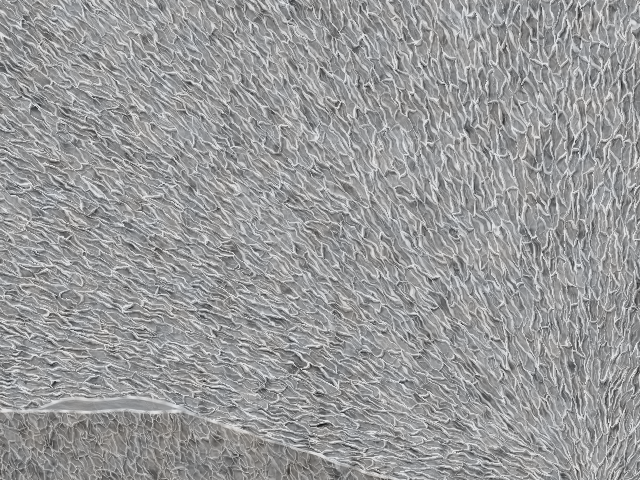
Write a Shadertoy shader that draws this texture.

```glsl
#define FOCUS vec2(1.25, -0.06)
#define LIGHT vec2(-0.55, 0.84)
#define COARSE_CELLS 34.0
#define FINE_CELLS 62.0
#define STRETCH 2.2
#define RIDGE_WIDTH 0.0021
#define GROOVE_WIDTH 0.0062
#define STONE 0.565
#define RIDGE_TONE 0.89
#define GROOVE_DEPTH 0.23

vec2 hash2(vec2 p) {
    vec3 q = fract(p.xyx * vec3(0.1031, 0.1030, 0.0973));
    q += dot(q, q.yzx + 33.33);
    return fract((q.xx + q.yz) * q.zy);
}

float gradientAt(vec2 id, vec2 offset) {
    return dot(hash2(id) * 2.0 - 1.0, offset);
}

float gradientNoise(vec2 p) {
    vec2 i = floor(p), f = p - i;
    vec2 u = f * f * f * (f * (f * 6.0 - 15.0) + 10.0);
    vec2 e = vec2(1.0, 0.0);
    float low = mix(gradientAt(i, f), gradientAt(i + e, f - e), u.x);
    float high = mix(gradientAt(i + e.yx, f - e.yx), gradientAt(i + 1.0, f - 1.0), u.x);
    return 1.4 * mix(low, high, u.y);
}

// Voronoi cells stretched along the fibre: edge distance, lit side, cell value
vec3 fibreCells(vec2 p, vec2 along, float stretch, float cells) {
    p *= cells;
    vec2 across = vec2(-along.y, along.x);
    vec2 base = floor(p), nearest = vec2(0.0), second = vec2(0.0), owner = base;
    float d1 = 1e3, d2 = 1e3;
    for (int j = -3; j <= 3; j++) {
        for (int i = -3; i <= 3; i++) {
            vec2 id = base + vec2(i, j);
            vec2 d = id + hash2(id + cells) - p;
            d = vec2(dot(d, along) / stretch, dot(d, across) * stretch);
            float dist = dot(d, d);
            if (dist < d1) {
                d2 = d1; second = nearest;
                d1 = dist; nearest = d; owner = id;
            } else if (dist < d2) {
                d2 = dist; second = d;
            }
        }
    }
    vec2 n = (second - nearest) * vec2(1.0 / stretch, stretch);
    float slope = max(length(n), 1e-3);
    vec2 normal = (along * n.x + across * n.y) / slope;
    return vec3(0.5 * (d2 - d1) / (slope * cells), dot(normal, LIGHT), hash2(owner + 7.3).x);
}

// Adds bright ridges with a dark groove on their shaded side
float carve(float tone, vec3 cell, float width, float strength, float pixel) {
    float groove = 1.0 - smoothstep(width, width + GROOVE_WIDTH, cell.x);
    tone -= GROOVE_DEPTH * strength * groove * smoothstep(-0.5, 0.8, cell.y);
    float ridge = 1.0 - smoothstep(width - 0.7 * pixel, width + 0.7 * pixel, cell.x);
    float lit = mix(1.0, 0.65, smoothstep(-0.4, 0.4, cell.y));
    return mix(tone, RIDGE_TONE, clamp(ridge * strength * lit, 0.0, 1.0));
}

void mainImage(out vec4 fragColor, in vec2 fragCoord) {
    vec2 p = fragCoord / iResolution.y;
    float pixel = 1.0 / iResolution.y;

    // Regions: open cells at upper right, a darker ledge at lower left
    float open = smoothstep(0.5, 1.1, p.x) * smoothstep(0.25, 0.75, p.y);
    float rim = 0.143 - 0.33 * max(p.x - 0.38, 0.0) + 0.008 * gradientNoise(p * 14.0);
    float ledge = 1.0 - smoothstep(rim - pixel, rim + pixel, p.y);

    // Fibres fan out from the focus and wander a little
    vec2 ray = mix(FOCUS - p, vec2(0.5, -0.85), ledge);
    float angle = atan(ray.y, ray.x);
    angle += mix(0.22, 0.4, open) * gradientNoise(p * 8.0) + 0.2 * gradientNoise(p * 23.0 + 5.0);
    vec2 along = vec2(cos(angle), sin(angle));
    float stretch = mix(mix(STRETCH, 1.9, open), 1.55, ledge);
    vec2 warped = p + 0.006 * vec2(gradientNoise(p * 40.0), gradientNoise(p * 40.0 + 19.0));
    warped += 0.0022 * vec2(gradientNoise(p * 105.0), gradientNoise(p * 105.0 + 31.0));

    vec3 coarse = fibreCells(warped, along, stretch, COARSE_CELLS);
    vec3 fine = fibreCells(warped + 0.37, along, stretch, FINE_CELLS);

    // Stone faces with mottling and fine grain
    float tone = STONE + 0.09 * (coarse.z - 0.5) + 0.05 * (fine.z - 0.5);
    tone += 0.05 * gradientNoise(p * 7.0) + 0.07 * gradientNoise(p * 85.0) + 0.06 * gradientNoise(p * 170.0);
    tone -= 0.14 * smoothstep(0.15, 0.55, gradientNoise(p * 32.0 + 11.0));
    tone -= 0.06 * ledge;

    // Two scales of ridges, broken up by noise
    float patchy = gradientNoise(p * 27.0 + 3.0);
    float fineStrength = clamp(0.48 + 0.6 * patchy, 0.1, 0.8) * mix(1.0, 0.6, open);
    tone = carve(tone, fine, RIDGE_WIDTH * 0.5, fineStrength, pixel);
    float broken = gradientNoise(p * 48.0 + 9.0);
    float width = RIDGE_WIDTH * (1.0 + 0.7 * broken + 0.3 * open);
    float strength = clamp(0.8 + 0.6 * broken, 0.2, 1.0) * mix(1.0, 0.55, ledge);
    tone = carve(tone, coarse, width, strength, pixel);

    // Smooth slab lying along the ledge, outlined by pale rims
    float rise = p.y - rim;
    float slab = 0.026 * smoothstep(0.04, 0.16, p.x) * (1.0 - smoothstep(0.28, 0.42, p.x));
    float onSlab = smoothstep(0.0, 2.0 * pixel, rise) * (1.0 - smoothstep(slab - pixel, slab + pixel, rise));
    tone = mix(tone, 0.57 + 0.06 * gradientNoise(p * vec2(25.0, 150.0)), 0.85 * onSlab);
    float outline = min(abs(rise), abs(rise - slab));
    float pale = 1.0 - smoothstep(0.0015, 0.0015 + 1.5 * pixel, outline);
    tone = mix(tone, RIDGE_TONE, pale * clamp(0.65 + 0.7 * broken, 0.0, 1.0));

    // Slight warm and cool drift
    float warmth = 0.014 * gradientNoise(p * 16.0 + 41.0) + 0.008 * ledge - 0.003;
    vec3 colour = vec3(tone) + warmth * vec3(1.0, 0.1, -1.0);
    fragColor = vec4(clamp(colour, 0.0, 1.0), 1.0);
}
```
